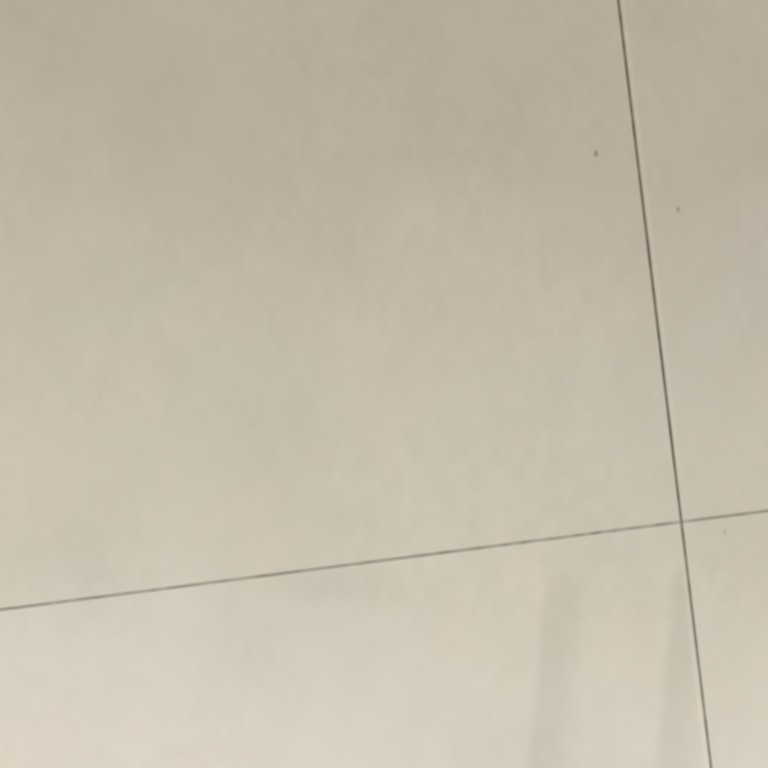
Reproduce this texture procedurally as a Shadertoy shader.

```glsl
#define TILE_PITCH 1.2
#define STEEP_JOINT vec2(0.926, -0.121)
#define FLAT_JOINT vec2(0.206, 0.129)
#define STEEP_WIDTH 0.0034
#define FLAT_WIDTH 0.0040
#define GRAIN 0.034
#define MOTTLE 0.036
#define STREAK_DEPTH 0.034

const vec3 NEAR_COLOR = vec3(0.855, 0.824, 0.765);
const vec3 MID_COLOR = vec3(0.786, 0.755, 0.687);
const vec3 FAR_COLOR = vec3(0.718, 0.678, 0.614);
const vec3 STEEP_GROUT = vec3(0.37, 0.34, 0.29);
const vec3 FLAT_GROUT = vec3(0.56, 0.53, 0.47);

float hash(vec2 p) {
    vec3 q = fract(p.xyx * 0.1031);
    q += dot(q, q.yzx + 33.33);
    return fract((q.x + q.y) * q.z);
}

float noise(vec2 p) {
    vec2 cell = floor(p), f = fract(p);
    f = f * f * (3.0 - 2.0 * f);
    float low = mix(hash(cell), hash(cell + vec2(1, 0)), f.x);
    float high = mix(hash(cell + vec2(0, 1)), hash(cell + vec2(1, 1)), f.x);
    return mix(low, high, f.y);
}

float fbm(vec2 p) {
    float sum = 0.0, weight = 0.5;
    for (int i = 0; i < 4; i++) {
        sum += weight * noise(p);
        p = p * 2.03 + 17.7;
        weight *= 0.5;
    }
    return sum / 0.9375;
}

// Signed offset to the nearest joint of a repeating set
float toJoint(float offset) {
    return mod(offset + 0.5 * TILE_PITCH, TILE_PITCH) - 0.5 * TILE_PITCH;
}

float lineMask(float d, float width, float soft) {
    return 1.0 - smoothstep(0.5 * width - soft, 0.5 * width + soft, abs(d));
}

void mainImage(out vec4 fragColor, in vec2 fragCoord) {
    vec2 uv = fragCoord / iResolution.xy;
    float pixel = 1.0 / iResolution.y;

    // Slanted tile grid
    vec2 grid = vec2(uv.x - STEEP_JOINT.x - STEEP_JOINT.y * uv.y,
                     uv.y - FLAT_JOINT.x - FLAT_JOINT.y * uv.x);
    vec2 tile = floor(grid / TILE_PITCH);
    float steep = toJoint(grid.x) / length(vec2(1.0, STEEP_JOINT.y));
    float flatD = toJoint(grid.y) / length(vec2(1.0, FLAT_JOINT.y));

    // Light falling off towards the top and the right
    float fall = uv.y + 0.16 * (uv.x - 0.4) * (1.0 - 0.8 * uv.y);
    vec3 color = mix(NEAR_COLOR, MID_COLOR, smoothstep(-0.1, 0.48, fall));
    color = mix(color, FAR_COLOR, smoothstep(0.36, 0.95, fall));
    color += 0.008 * (hash(tile + 9.0) - 0.5);

    // Cloudy mottling and soft upright grain
    color += MOTTLE * (fbm(uv * vec2(9.0, 7.0) + 3.0) - 0.5);
    float grain = 0.6 * noise(uv * vec2(68.0, 44.0)) + 0.4 * noise(uv * vec2(130.0, 85.0) + 5.0);
    color += GRAIN * (grain - 0.5) * (0.25 + 0.6 * noise(uv * 8.0 + 60.0));
    color += vec3(0.012, 0.0, -0.008) * (fbm(uv * 6.0 + 40.0) - 0.5);

    // Dull streaks on the near tiles, the second ending at the joint
    float below = 1.0 - smoothstep(-0.09, -0.02, grid.y);
    for (int i = 0; i < 2; i++) {
        float k = float(i);
        float s = uv.x - 0.685 - 0.167 * k - 0.09 * uv.y;
        float band = smoothstep(-0.004, 0.012, s) * (1.0 - smoothstep(0.025, 0.075, s));
        band *= mix(1.0, 1.0 - smoothstep(-0.01, 0.004, steep), k);
        color -= STREAK_DEPTH * band * below;
    }

    // Smudge under the flat joint
    vec2 smudge = (uv - vec2(0.44, 0.237)) / vec2(0.07, 0.025);
    color -= 0.022 * exp(-dot(smudge, smudge)) * smoothstep(0.004, -0.004, grid.y);

    // Small soft specks
    for (int i = 0; i < 3; i++) {
        float k = float(i), bend = k * (k - 1.0);
        vec2 speck = uv - vec2(0.776 + 0.107 * k - 0.023 * bend, 0.800 - 0.073 * k - 0.1735 * bend);
        float d = length(speck * vec2(1.3, 0.8));
        color -= (0.15 - 0.045 * k) * (1.0 - smoothstep(0.0, 0.006, d));
    }

    // Joints with uneven grout and a pale rim
    float soft = max(0.0023, 0.75 * pixel);
    float wear = noise(uv * 85.0);
    float flatInk = lineMask(flatD, FLAT_WIDTH, soft) * (0.5 + 0.45 * wear);
    color = mix(color, FLAT_GROUT, flatInk);
    color += 0.025 * lineMask(steep - 0.006, 0.004, 0.003) * smoothstep(0.25, 0.6, uv.y);
    color += 0.025 * lineMask(steep + 0.006, 0.004, 0.003) * (1.0 - smoothstep(0.1, 0.35, uv.y));
    float depth = mix(0.68, 0.92, smoothstep(0.1, 0.5, uv.y));
    float steepInk = lineMask(steep, STEEP_WIDTH, soft) * depth * (0.75 + 0.25 * wear);
    color = mix(color, STEEP_GROUT, steepInk);

    fragColor = vec4(color, 1.0);
}
```
